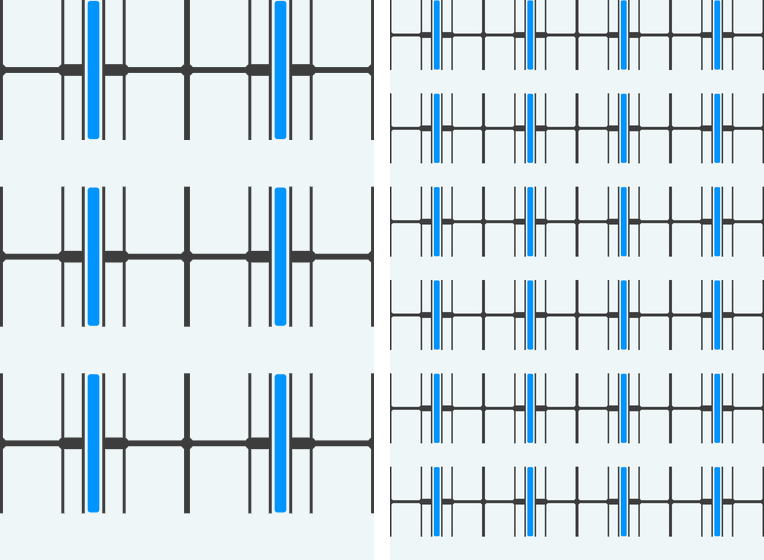
Left: one tile. Right: repeated 2 by 2.
Give the GLSL for this pattern, as a Shadertoy shader.

```glsl
// Rows of dark jointed railings with rounded blue bars on a pale ground.

// Signed distance to a rounded box centred on the origin.
float roundedBox(vec2 p, vec2 halfSize, float radius) {
    vec2 q = abs(p) - halfSize + radius;
    return length(max(q, 0.0)) + min(max(q.x, q.y), 0.0) - radius;
}

// Distance to the dark frame in one mirrored quarter of a cell.
float railing(vec2 p) {
    float fromPost = 128.0 - p.x;
    float post = max(fromPost - 4.0, p.y - 96.0);
    float wires = max(min(abs(p.x - 14.0), abs(p.x - 42.0)) - 2.0, p.y - 96.0);
    float rail = max(12.0 - p.x, p.y - 4.0);

    // Chamfered joints: a wide collar by the bar and a knot on the post
    float collar = max(max(12.0 - p.x, p.x - 48.0), p.y - 8.0);
    collar = max(collar, (p.x + p.y - 52.0) * 0.7071);
    float knot = max(p.y - 8.0, (fromPost + p.y - 12.0) * 0.7071);

    return min(min(post, wires), min(rail, min(collar, knot)));
}

// Coverage of a shape, smoothed over one pixel.
float coverage(float dist, float pixel) {
    return clamp(0.5 - dist / pixel, 0.0, 1.0);
}

void mainImage(out vec4 fragColor, in vec2 fragCoord) {
    // Two by three cells, each 256 units wide and centred on its blue bar
    vec2 grid = fragCoord / iResolution.xy * vec2(2.0, 3.0);
    vec2 cell = abs(fract(grid + vec2(0.0, 0.875)) - 0.5) * 256.0;
    float pixel = 768.0 / iResolution.y;

    vec3 color = vec3(0.935, 0.965, 0.97);
    color = mix(color, vec3(0.24), coverage(railing(cell), pixel));

    float bar = roundedBox(cell, vec2(8.0, 94.8), 4.0);
    color = mix(color, vec3(0.0, 0.58, 1.0), coverage(bar, pixel));

    fragColor = vec4(color, 1.0);
}
```
